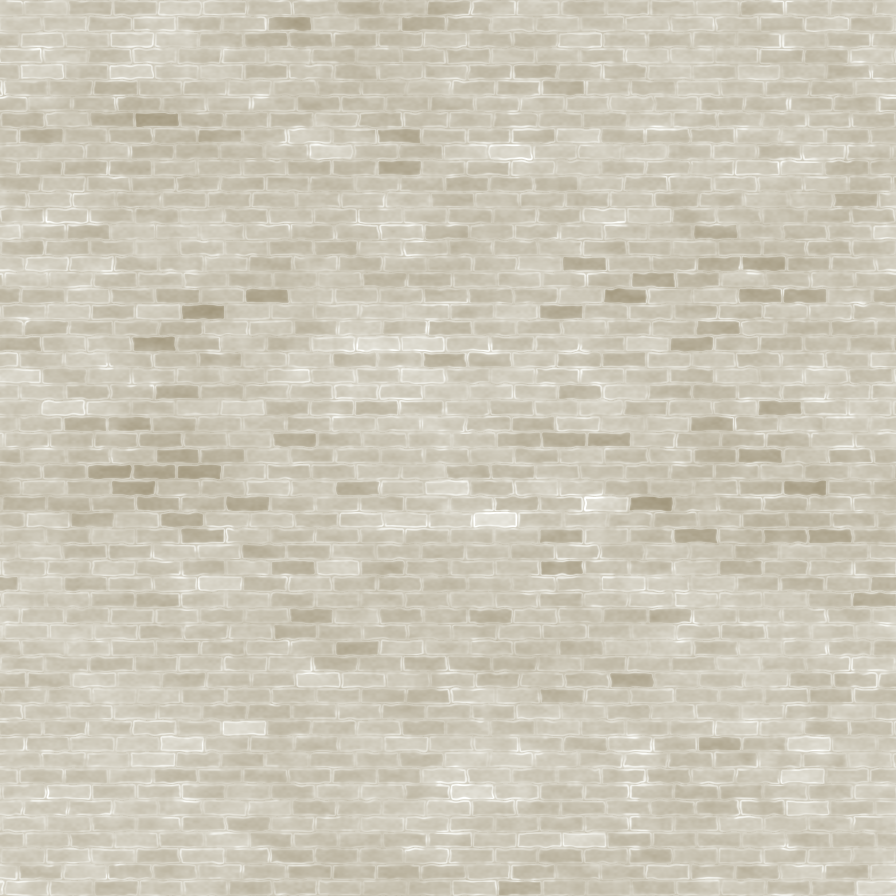
This texture is drawn by a WebGL 1 fragment shader. Its source:

```glsl
precision highp float;
// Pale, weathered brick wall in running bond with chalky joints; tiles seamlessly.

uniform vec2 u_resolution;

const float COLS = 20.0;            // bricks across
const float ROWS = 56.0;            // courses, even so the bond wraps
const float JOINT = 0.17;           // mortar width, in course heights
const float CORNER = 0.10;          // corner radius, in course heights
const float RIM = 0.07;             // chalk line width, in course heights
const float WOBBLE = 0.13;          // raggedness of the brick edges
const float BOND_JITTER = 0.22;     // shift between courses, in brick lengths
const float BRICK_TONE = 0.38;
const float MORTAR_TONE = 0.58;
const float BRICK_SPREAD = 0.34;    // tone range between ordinary bricks
const float DARK_DROP = 0.52;       // extra drop of the darkest bricks
const float LIGHT_LIFT = 0.30;      // extra lift of the chalkiest bricks
const vec3 SHADE = vec3(0.72, 0.69, 0.61);  // tone 0
const vec3 CHALK = vec3(0.88, 0.87, 0.83);  // tone 1

float hash(vec2 p) {
  vec3 q = fract(vec3(p.xyx) * 0.1031);
  q += dot(q, q.yzx + 33.33);
  return fract((q.x + q.y) * q.z);
}

// Value noise that wraps after "cells" lattice cells over the canvas
float noise(vec2 uv, vec2 cells, float seed) {
  vec2 p = uv * cells;
  vec2 i = floor(p);
  vec2 f = fract(p);
  f = f * f * (3.0 - 2.0 * f);
  vec2 a = mod(i, cells) + seed;
  vec2 b = mod(i + 1.0, cells) + seed;
  return mix(mix(hash(a), hash(vec2(b.x, a.y)), f.x),
             mix(hash(vec2(a.x, b.y)), hash(b), f.x), f.y);
}

float clouds(vec2 uv, vec2 cells, float seed) {
  float sum = 0.0;
  float weight = 0.5;
  for (int i = 0; i < 4; i++) {
    sum += weight * noise(uv, cells, seed);
    cells *= 2.0;
    seed += 17.0;
    weight *= 0.5;
  }
  return sum / 0.9375;
}

float roundedBox(vec2 p, vec2 halfSize, float radius) {
  vec2 q = abs(p) - halfSize + radius;
  return length(max(q, 0.0)) + min(max(q.x, q.y), 0.0) - radius;
}

void main() {
  vec2 uv = gl_FragCoord.xy / u_resolution;
  float pixel = ROWS / min(u_resolution.x, u_resolution.y);

  // Ragged edges
  vec2 ragged = vec2(noise(uv, vec2(130.0), 3.0), noise(uv, vec2(110.0, 150.0), 41.0)) - 0.5;
  vec2 wall = uv + ragged * WOBBLE / ROWS;

  // Brick layout, with distances in course heights
  float row = floor(wall.y * ROWS);
  float course = mod(row, ROWS);
  float bond = 0.5 * mod(course, 2.0) + BOND_JITTER * (hash(vec2(course, 71.0)) - 0.5);
  float along = wall.x * COLS + bond;
  vec2 id = vec2(mod(floor(along), COLS), course);
  vec2 size = vec2(ROWS / COLS, 1.0);
  vec2 local = (vec2(fract(along), fract(wall.y * ROWS)) - 0.5) * size;
  float d = roundedBox(local, 0.5 * (size - JOINT), CORNER);
  float brick = 1.0 - smoothstep(-0.6 * pixel, 0.6 * pixel, d);

  // Weathering layers
  float stain = clouds(uv, vec2(5.0, 7.0), 11.0) - 0.5;
  float mottle = clouds(uv, vec2(48.0, 90.0), 23.0) - 0.5;
  float grain = noise(uv, vec2(230.0, 290.0), 57.0) - 0.5;
  float scuff = smoothstep(0.52, 0.78, clouds(uv, vec2(24.0, 36.0), 83.0));

  // Tone of each brick; dark ones gather around the middle courses
  float middle = 0.5 - 0.5 * cos(6.28318 * uv.y);
  float darkness = smoothstep(0.94 - 0.20 * middle, 1.05, hash(id + 131.0) - 0.25 * stain);
  float chalkiness = smoothstep(0.90, 1.0, hash(id + 211.0) + 0.2 * stain);
  float face = BRICK_TONE + BRICK_SPREAD * (hash(id + 307.0) - 0.5);
  face += LIGHT_LIFT * chalkiness - DARK_DROP * darkness;
  face += 0.50 * mottle + 0.16 * grain;
  face += 0.10 * smoothstep(-0.22, 0.0, d);

  // Mortar, slightly shaded below each brick
  float mortar = MORTAR_TONE + 0.35 * mottle + 0.20 * grain;
  mortar -= 0.12 * smoothstep(0.40, 0.50, -local.y);

  // Broken chalk lines along the edges
  float rim = 1.0 - smoothstep(0.0, RIM + 0.6 * pixel, abs(d));
  float deposit = smoothstep(0.35, 0.75, noise(uv, vec2(75.0, 95.0), 97.0));
  float chalk = rim * (0.10 + 0.26 * deposit + 0.40 * scuff * deposit + 0.25 * chalkiness);

  float tone = mix(mortar, face, brick) + chalk + 0.45 * stain + 0.14 * scuff;
  gl_FragColor = vec4(clamp(mix(SHADE, CHALK, tone), 0.0, 1.0), 1.0);
}
```
